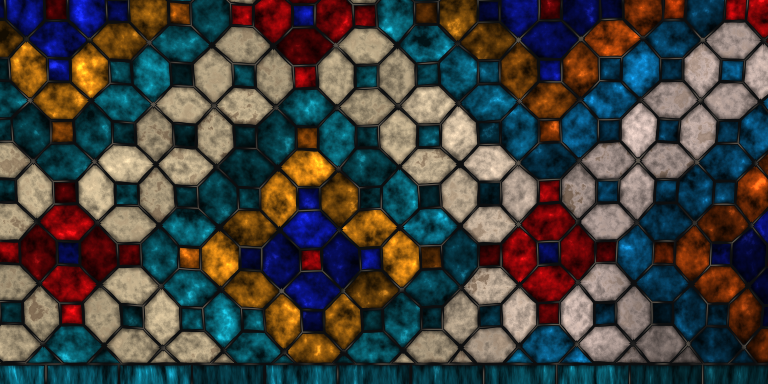
Give the GLSL for this pattern, as a Shadertoy shader.

```glsl
// Leaded stained glass: small squares and pointed hexagons in nested coloured diamonds.

float hash(vec2 p) {
    return fract(sin(dot(p, vec2(127.1, 311.7))) * 43758.5);
}

vec2 gradient(vec2 p) {
    float a = 6.2832 * hash(p);
    return vec2(cos(a), sin(a));
}

float noise(vec2 p) {
    vec2 i = floor(p), f = fract(p);
    vec2 w = f * f * f * (f * (f * 6.0 - 15.0) + 10.0);
    vec2 e = vec2(1, 0);
    float low = mix(dot(gradient(i), f), dot(gradient(i + e), f - e), w.x);
    float high = mix(dot(gradient(i + e.yx), f - e.yx), dot(gradient(i + 1.0), f - 1.0), w.x);
    return mix(low, high, w.y);
}

float fbm(vec2 p) {
    float sum = 0.0, amp = 1.0;
    for (int i = 0; i < 4; i++) {
        sum += amp * noise(p);
        p = mat2(1.6, 1.2, -1.2, 1.6) * p + 7.3;
        amp *= 0.55;
    }
    return sum;
}

// Uneven hand-laid grid; each whole number is the centre of a small square
vec2 gridCoords(vec2 uv) {
    float v = (uv.y - 0.325) / 0.159;
    float u = (uv.x - 0.81 + 0.005 * v) / (0.1576 + 0.0008 * v);
    u += 0.005 * max(u, 0.0) * max(u, 0.0) * (1.0 - v / 4.0);
    v = (uv.y - 0.333 + 0.0104 * cos(0.6 * u)) / 0.159;
    vec2 p = vec2(u, v);
    return p + 0.035 * vec2(noise(p * 1.3), noise(p * 1.3 + 40.0));
}

// Rings around blue centres, with red flowers halfway between them
vec3 glassColor(vec2 id, bool isSquare) {
    vec2 r = abs(mod(vec2(id.x + id.y, id.x - id.y) + 4.0, 8.0) - 4.0);
    float ring = max(r.x, r.y);
    float redRing = max(4.0 - r.x, 4.0 - r.y);
    vec3 blue = vec3(0.03, 0.06, 0.42);
    vec3 red = vec3(0.50, 0.02, 0.03);
    vec3 gold = mix(vec3(0.62, 0.38, 0.06), vec3(0.66, 0.25, 0.04), smoothstep(2.5, 5.5, id.x));
    vec3 teal = mix(vec3(0.03, 0.32, 0.37), vec3(0.03, 0.31, 0.47), smoothstep(1.0, 5.0, id.x));
    vec3 cream = mix(vec3(0.73, 0.66, 0.53), vec3(0.74, 0.66, 0.63), smoothstep(1.0, 5.0, id.x));
    if (isSquare) {
        if (ring < 0.5 || abs(redRing - 1.0) < 0.1) return red;
        if (ring < 1.5 || redRing < 0.5) return blue;
        if (ring < 2.5 && r.x == r.y) return gold * vec3(0.85, 0.7, 0.6);
        return teal * 0.75;
    }
    if (redRing < 1.0) return red;
    if (ring < 1.0) return blue;
    if (ring < 2.0) return gold;
    return ring < 3.0 ? teal : cream;
}

// Cloudy glass: uneven light, brown stains in pale panes, bright flecks
vec3 paintGlass(vec3 tint, vec2 p, vec2 id) {
    float cloud = fbm(p * 2.7 + id * 5.1);
    float grain = fbm(p * 9.0 + id * 3.7);
    float pale = smoothstep(0.3, 0.5, min(tint.r, tint.b));
    float level = mix(0.5 + 0.75 * hash(id + 3.1), 0.85 + 0.25 * hash(id + 8.7), pale);
    float contrast = mix(1.1, 0.35, pale);
    vec3 col = tint * level * max(0.2, 1.0 + contrast * cloud + 0.3 * grain);
    float stain = smoothstep(0.05, 0.5, cloud + 0.5 * grain) * hash(id + 5.3);
    col = mix(col, vec3(0.36, 0.28, 0.21), 0.75 * pale * stain);
    return col + (1.0 - pale) * smoothstep(0.35, 0.9, cloud + 0.4 * grain) * (0.35 * tint + 0.06);
}

void mainImage(out vec4 fragColor, in vec2 fragCoord) {
    vec2 uv = fragCoord / iResolution.y;
    float aa = 6.3 / iResolution.y;
    vec2 p = gridCoords(uv);

    // Square at each grid point, diagonal seams between the hexagons
    vec2 cell = round(p);
    vec2 f = p - cell, a = abs(f);
    float box = max(a.x, a.y) - 0.185;
    bool isSquare = box < 0.0;
    vec2 id = cell;
    if (!isSquare) id += 0.5 * (a.x > a.y ? vec2(sign(f.x), 0) : vec2(0, sign(f.y)));
    float seam = isSquare ? -box : min(box, abs(a.x - a.y) * 0.707);
    seam = min(seam, max(0.0, (0.97 - a.x - a.y) * 0.707));
    vec3 tint = glassColor(id, isSquare);
    vec2 glassPos = p;

    // Bottom border of streaked teal panes
    float edge = uv.y - 0.052;
    if (edge < 0.0) {
        float pane = uv.x / 0.19 + 0.37;
        id = vec2(floor(pane), -20.0);
        seam = (0.5 - abs(fract(pane) - 0.5)) * 1.2;
        tint = vec3(0.03, 0.30, 0.36);
        glassPos = vec2(p.x * 2.2, p.y * 0.5);
    }
    seam = min(seam, abs(edge) / 0.159);

    vec3 col = paintGlass(tint, glassPos, id);

    // Shadow falling over the lower right, and grime along the seams
    float shadow = smoothstep(4.3, 6.5, p.x) * smoothstep(1.8, -0.8, p.y);
    col *= 1.0 - shadow * (0.45 + 0.35 * noise(vec2(p.x * 5.0, p.y * 0.6)));
    col *= mix(0.5, 1.0, smoothstep(0.0, 0.11, seam + 0.04 * noise(p * 8.0)));

    // Dark lead with a worn, glinting ridge
    float halfWidth = 0.024 + 0.012 * noise(p * 5.0);
    float lead = 1.0 - smoothstep(halfWidth - aa * 0.6, halfWidth + aa * 0.6, seam);
    float ridge = 1.0 - smoothstep(0.0, 0.012 + aa * 0.5, seam);
    float wear = smoothstep(-0.15, 0.45, noise(p * 3.0 + 17.0));
    vec3 metal = vec3(0.05, 0.055, 0.06) + vec3(0.30, 0.27, 0.23) * ridge * wear;
    col = mix(col, metal, lead);

    fragColor = vec4(clamp(col, 0.0, 1.0), 1.0);
}
```
